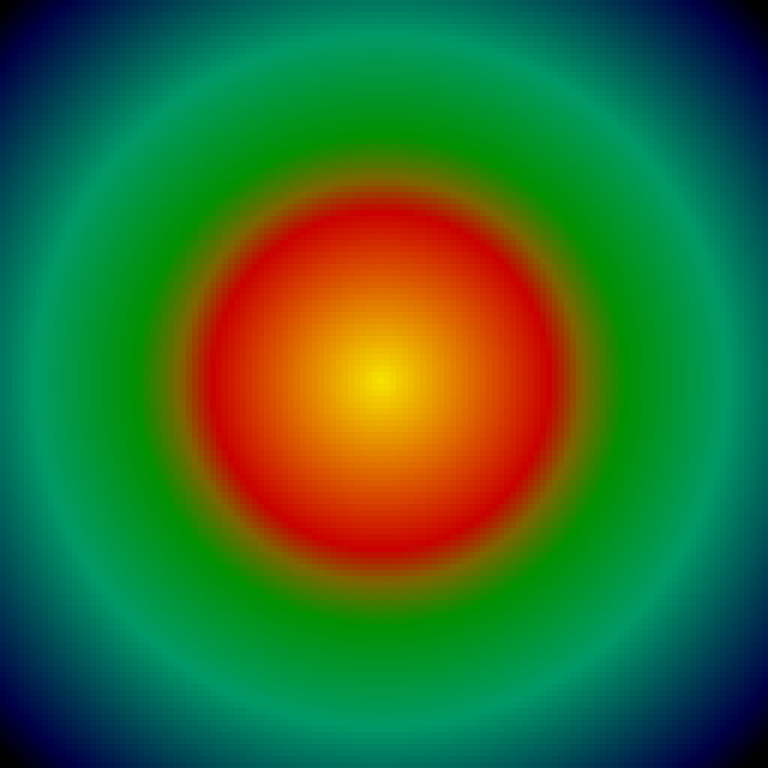
This background is drawn by a WebGL 1 fragment shader. Its source:

```glsl
precision highp float;
// A round heat-map glow: yellow core, red disc, green and teal rings, navy corners.
// Distance from the centre, sampled on a coarse 128-cell grid, runs through
// a chain of linear colour blends.
uniform vec2 u_resolution;

// Linear ramp from 0 at radius a to 1 at radius b
float ramp(float a, float b, float r) {
    return clamp((r - a) / (b - a), 0.0, 1.0);
}

// Colour of the glow at a given radius, in canvas widths
vec3 heatColor(float r) {
    vec3 color = vec3(0.97, 0.89, 0.0);                                // yellow core
    color = mix(color, vec3(0.79, 0.0, 0.0), ramp(0.0, 0.22, r));      // red
    color = mix(color, vec3(0.49, 0.39, 0.0), ramp(0.22, 0.262, r));   // olive
    color = mix(color, vec3(0.0, 0.56, 0.0), ramp(0.262, 0.318, r));   // green
    color = mix(color, vec3(0.0, 0.6, 0.4), ramp(0.318, 0.45, r));     // teal
    color = mix(color, vec3(0.0, 0.0, 0.27), ramp(0.45, 0.64, r));     // navy
    return mix(color, vec3(0.0), ramp(0.64, 0.69, r));                 // black
}

void main() {
    vec2 uv = gl_FragCoord.xy / u_resolution;

    // Snap to cell centres for the stepped texture
    vec2 cell = (floor(uv * 128.0) + 0.5) / 128.0;

    // The glow sits half a cell up and left of the middle
    float radius = length(cell - vec2(0.4961, 0.5039));
    gl_FragColor = vec4(heatColor(radius), 1.0);
}
```
